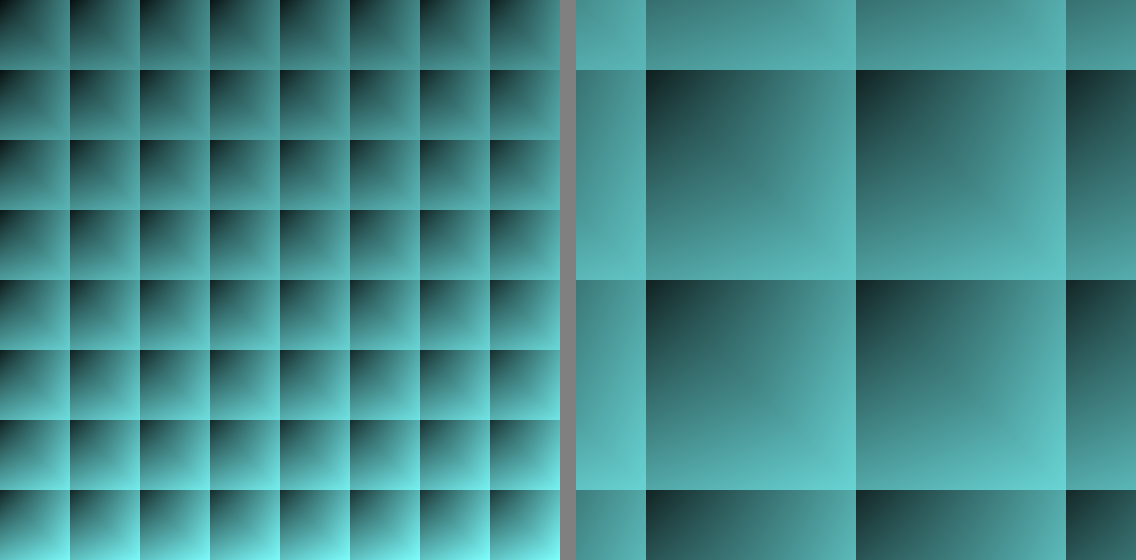
Left, the full canvas; right, a detail of the centre.
Reproduce this pattern procedurally as a Shadertoy shader.

```glsl
// Eight by eight grid of softly creased teal gradient tiles, brightening toward the bottom.

const float TILES = 8.0;
const float CREASE = 0.6;
const vec3 TINT = vec3(0.493, 1.0, 1.0);
const int SAMPLES = 2;

// Smooth blend of four corner values (top left, top right, bottom left, bottom right).
float bilinear(vec2 p, vec4 corners) {
    vec2 sides = mix(corners.xz, corners.yw, p.x);
    return mix(sides.x, sides.y, p.y);
}

// The same corners over two triangles that share the falling diagonal.
float folded(vec2 p, vec4 corners) {
    float fold = corners.y + corners.z - corners.x - corners.w;
    return corners.x
         + p.x * (corners.w - corners.z)
         + p.y * (corners.w - corners.y)
         + fold * max(p.x, p.y);
}

// Smooth near the dark corner, with a crease that grows along the diagonal.
float tileShade(vec2 p, vec4 corners, float crease) {
    float growth = smoothstep(0.2, 1.2, p.x + p.y);
    return mix(bilinear(p, corners), folded(p, corners), crease * growth);
}

// Corner brightness drifts with the tile's place in the grid (0 to 1 per axis).
vec4 tileCorners(vec2 place) {
    return vec4(0.05, 0.52, 0.52, 0.61)
         + place.x * vec4(0.06, 0.02, 0.02, 0.03)
         + place.y * vec4(0.09, 0.18, 0.22, 0.36);
}

// uv runs right and down from the top left of the canvas.
float gridBrightness(vec2 uv, float tiles, float crease) {
    vec2 grid = uv * tiles;
    vec2 tile = clamp(floor(grid), 0.0, tiles - 1.0);
    return tileShade(grid - tile, tileCorners(tile / (tiles - 1.0)), crease);
}

void mainImage(out vec4 fragColor, in vec2 fragCoord) {
    float brightness = 0.0;

    // Average subpixel samples to smooth tile edges and creases.
    for (int j = 0; j < SAMPLES; j++) {
        for (int i = 0; i < SAMPLES; i++) {
            vec2 offset = (vec2(i, j) + 0.5) / float(SAMPLES) - 0.5;
            vec2 uv = (fragCoord + offset) / iResolution.xy;
            brightness += gridBrightness(vec2(uv.x, 1.0 - uv.y), TILES, CREASE);
        }
    }
    brightness /= float(SAMPLES * SAMPLES);

    fragColor = vec4(clamp(TINT * brightness, 0.0, 1.0), 1.0);
}
```
